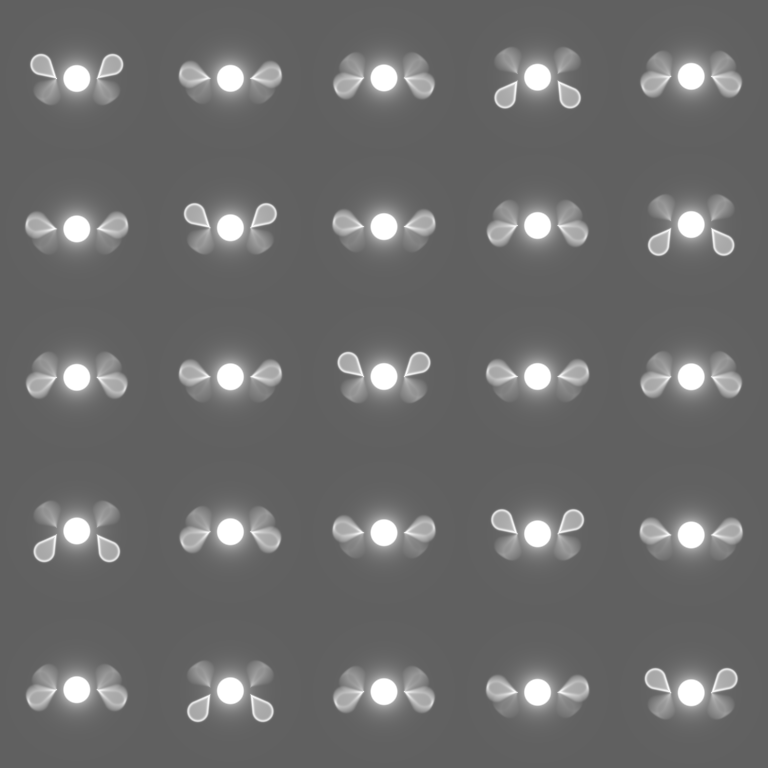
A WebGL 2 fragment shader for this pattern:

```glsl
#version 300 es
precision highp float;
// Grid of glowing orbs, each with a mirrored pair of flapping teardrop wings.
// Every cell shows one stage of the beat; wings are averaged over a small arc
// of angles for motion blur, with a fainter second pair swinging the other way.

#define CELLS 5.0
#define ORB_RADIUS 0.087
#define GLOW_STRENGTH 0.28
#define GLOW_FALLOFF 0.058
#define HINGE_X 0.132
#define WING_LENGTH 0.136
#define WING_RADIUS 0.069
#define RIM_WIDTH 0.009
#define BOB_HEIGHT 0.030
#define BLUR_STEPS 14
#define BACKGROUND 0.378

uniform vec2 u_resolution;
out vec4 fragColor;

const float TAU = 6.2831853;

// Distance to a teardrop: sharp tip at the origin, round end on the +x axis
float teardrop(vec2 p, float len, float radius) {
    p.y = abs(p.y);
    float slope = radius / len;
    float side = sqrt(1.0 - slope * slope);
    float along = dot(p, vec2(side, slope));
    if (along < 0.0) return length(p);
    if (along > side * len) return length(p - vec2(len, 0.0)) - radius;
    return dot(p, vec2(-slope, side));
}

vec2 rotate(vec2 p, float angle) {
    float c = cos(angle), s = sin(angle);
    return vec2(c * p.x + s * p.y, c * p.y - s * p.x);
}

// Blurred wing: x is the fill coverage, y the rim light
vec2 wing(vec2 p, float angle, float spread, float scale, float pixel) {
    vec2 sum = vec2(0.0);
    for (int i = 0; i < BLUR_STEPS; i++) {
        float t = (float(i) + 0.5) / float(BLUR_STEPS) * 2.0 - 1.0;
        vec2 q = rotate(p, angle + t * spread);
        float d = teardrop(q, WING_LENGTH * scale, WING_RADIUS * scale);
        float rim = (d + 0.7 * RIM_WIDTH) / RIM_WIDTH;
        sum += vec2(1.0 - smoothstep(-pixel, pixel, d), exp(-rim * rim));
    }
    return sum / float(BLUR_STEPS);
}

void main() {
    vec2 grid = gl_FragCoord.xy / u_resolution * CELLS;
    float pixel = CELLS / min(u_resolution.x, u_resolution.y);
    vec2 cell = floor(grid);
    float row = CELLS - 1.0 - cell.y;

    // Slow bob through the cells in reading order
    float order = (cell.x + CELLS * row) / (CELLS * CELLS);
    vec2 p = fract(grid) - 0.5;
    p.y -= 0.019 - BOB_HEIGHT * cos(TAU * order);
    p.x = abs(p.x);

    // Wing beat depends on the distance from the diagonal
    float beat = cos(TAU * abs(cell.x - row) / 6.0);
    float speed = 1.0 - beat * beat;
    float frontAngle = radians(-6.0 + 48.0 * beat * sqrt(abs(beat)));
    float backAngle = radians(-57.0 * clamp(beat * 1.7, -1.0, 1.0));
    float hingeDrop = 0.024 * smoothstep(0.6, 1.0, -beat);

    // Orb halo
    float r = length(p);
    float shade = BACKGROUND
        + GLOW_STRENGTH * exp(-max(r - ORB_RADIUS, 0.0) / GLOW_FALLOFF);

    // Faint back wings, then bright front wings
    vec2 back = wing(p - vec2(HINGE_X, hingeDrop), backAngle, 0.33, 0.88, pixel);
    float backLight = beat > 0.0 ? 0.6 + 0.4 * smoothstep(0.6, 1.0, beat) : 1.0;
    shade += backLight * dot(back, vec2(0.17, 0.10));
    vec2 front = wing(p - vec2(HINGE_X, -hingeDrop), frontAngle,
                      0.015 + 0.22 * speed, 1.0, pixel);
    shade += dot(front, vec2(0.27, 0.24));

    // Solid white orb
    float orb = 1.0 - smoothstep(-pixel, pixel, r - ORB_RADIUS);
    shade = mix(min(shade, 1.0), 1.0, orb);
    fragColor = vec4(vec3(shade), 1.0);
}
```
